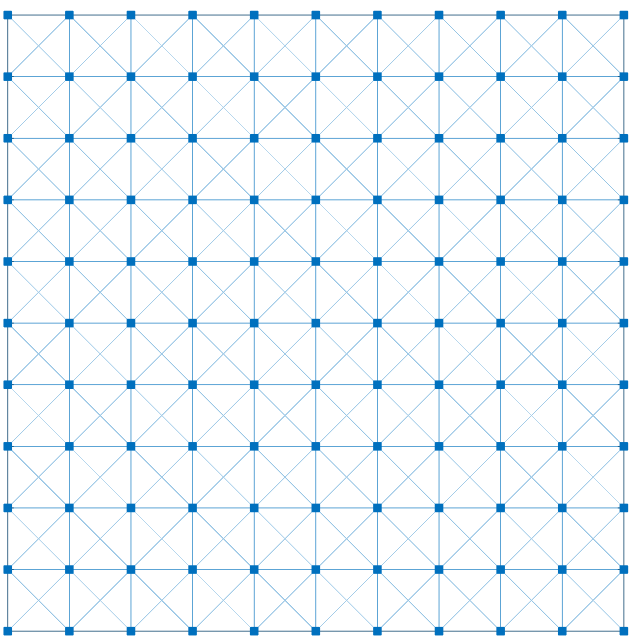
Give the GLSL for this pattern, as a Shadertoy shader.

```glsl
// A square lattice of ten by ten cells: thin blue rules, crossed diagonals,
// rounded square nodes and a dark frame. Each part is a distance to a line or
// box, and hairlines are weighted by the share of the pixel they cover.

const float CELLS = 10.0;
const float PITCH = 0.09627;

// Share of a pixel covered by a line of the given width at distance d.
float lineCoverage(float d, float width, float px) {
    float h = 0.5 * width;
    float overlap = min(d + 0.5 * px, h) - max(d - 0.5 * px, -h);
    return clamp(overlap / px, 0.0, 1.0);
}

float boxDistance(vec2 p, vec2 halfSize) {
    vec2 q = abs(p) - halfSize;
    return length(max(q, 0.0)) + min(max(q.x, q.y), 0.0);
}

float fillCoverage(float d, float px) {
    return clamp(0.5 - d / px, 0.0, 1.0);
}

void mainImage(out vec4 fragColor, in vec2 fragCoord) {
    float px = 1.0 / iResolution.y;
    vec2 p = fragCoord * px - vec2(0.0121, 0.0138);
    vec2 grid = p / PITCH;
    vec2 cell = floor(grid);
    vec2 f = fract(grid);

    vec3 blue = vec3(0.0, 0.44, 0.745);
    vec3 navy = vec3(0.035, 0.26, 0.42);
    vec3 color = vec3(1.0);

    float halfSide = 0.5 * CELLS * PITCH;
    float frameDist = boxDistance(p - halfSide, vec2(halfSide));
    float inside = fillCoverage(frameDist, px);

    // Diagonals: the falling one alternates in weight from cell to cell
    float parity = mod(cell.x + cell.y, 2.0);
    float rising = abs(f.x - f.y) * PITCH * 0.7071;
    float falling = abs(f.x + f.y - 1.0) * PITCH * 0.7071;
    float diagonals = max(lineCoverage(rising, 0.00056, px),
                          lineCoverage(falling, mix(0.00064, 0.00044, parity), px));
    color = mix(color, blue, diagonals * inside);

    // Inner rules
    vec2 rule = abs(grid - clamp(round(grid), 1.0, CELLS - 1.0)) * PITCH;
    float rules = max(lineCoverage(rule.x, 0.0010, px),
                      lineCoverage(rule.y, 0.0010, px));
    color = mix(color, blue, rules * inside);

    // Dark frame with short ticks inward from its left and right sides
    float sideDist = halfSide - abs(p.x - halfSide);
    float tick = lineCoverage(rule.y, 0.0011, px) * fillCoverage(sideDist - 0.0095, px) * inside;
    float frame = lineCoverage(abs(frameDist), 0.0012, px);
    color = mix(color, navy, max(frame, tick));

    // Rounded nodes at every crossing
    vec2 nodeOffset = (grid - clamp(round(grid), 0.0, CELLS)) * PITCH;
    float node = boxDistance(nodeOffset, vec2(0.0050)) - 0.0017;
    color = mix(color, blue, fillCoverage(node, px));

    fragColor = vec4(color, 1.0);
}
```
